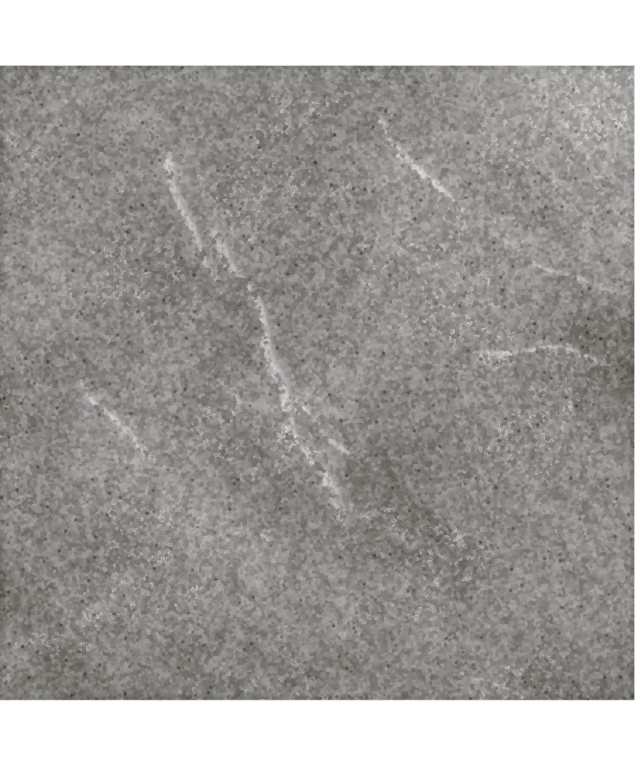
A WebGL 2 fragment shader for this texture:

```glsl
#version 300 es
precision highp float;
// A square slab of grey stone on a white ground, lit from the upper right.
// Layered sines give clouds, streaks and flecks; cellular noise gives grain
// and pores; a loop scatters tapering pale veins around one long vein.

uniform vec2 u_resolution;
out vec4 fragColor;

const float SLAB_SIZE = 0.826;
const float SLAB_BOTTOM = 0.0885;

vec2 hash2(vec2 p) {
    vec3 q = fract(p.xyx * vec3(0.1031, 0.1030, 0.0973));
    q += dot(q, q.yzx + 33.33);
    return fract((q.xx + q.yz) * q.zy);
}

mat2 rotation(float angle) {
    float c = cos(angle), s = sin(angle);
    return mat2(c, s, -s, c);
}

// Warped sine layers, roughly -0.9 to 0.9
float waves(vec2 p) {
    float sum = 0.0, amp = 0.5;
    for (int i = 0; i < 5; i++) {
        p += 0.6 * sin(p.yx * 1.3 + float(i) * 1.7);
        sum += amp * sin(p.x) * sin(p.y);
        p = rotation(0.9) * p * 1.8 + 3.1;
        amp *= 0.6;
    }
    return sum;
}

// Cellular noise: x = blended shade (-0.5 to 0.5), y = nearest distance, z = nearest id
vec3 cells(vec2 p) {
    vec2 base = floor(p), f = fract(p);
    float shade = 0.0, total = 0.0, nearest = 9.0, id = 0.0;
    for (int y = -1; y <= 1; y++) {
        for (int x = -1; x <= 1; x++) {
            vec2 g = vec2(x, y);
            float d = length(g + hash2(base + g) - f);
            float value = hash2(base + g + 71.0).x;
            float weight = exp(-12.0 * d * d);
            shade += weight * value;
            total += weight;
            if (d < nearest) { nearest = d; id = value; }
        }
    }
    return vec3(shade / total - 0.5, nearest, id);
}

// Pale wavering line from start, ragged at its sides and fading at its ends
float vein(vec2 p, vec2 start, float angle, float len, float width, float seed, float ragged) {
    vec2 q = rotation(-angle) * (p - start);
    float along = q.x / len;
    float across = q.y + 0.012 * sin(q.x * 17.0 + seed) + 0.005 * sin(q.x * 43.0 + seed * 2.0);
    float taper = smoothstep(0.0, 0.15, along) * (1.0 - smoothstep(0.7, 1.0, along));
    float swell = 0.4 + 0.6 * pow(sin(q.x * 13.0 + seed * 3.0), 2.0);
    float halfWidth = width * swell * (0.3 + 0.7 * taper);
    float d = abs(across + ragged * width * 0.9);
    float core = 1.0 - smoothstep(halfWidth * 0.35, halfWidth + 0.002, d);
    float haze = 0.22 * exp(-pow(across / (width * 2.2), 2.0));
    return taper * (core * clamp(0.75 + ragged * 1.3, 0.0, 1.0) + haze);
}

// One long steep vein and a jittered 3 by 3 scatter, flatter towards the right
float veins(vec2 p, float ragged) {
    float sum = vein(p, vec2(0.32, 0.80), -1.17, 0.66, 0.012, 1.3, ragged);
    for (int i = 0; i < 9; i++) {
        vec2 cell = vec2(i % 3, i / 3);
        vec2 jitter = hash2(cell + 5.0), form = hash2(cell + 23.0);
        vec2 start = (cell + 0.1 + 0.7 * jitter) / 3.0;
        float angle = mix(-1.05, -0.2, cell.x * 0.5) + (form.x - 0.5) * 0.5;
        float len = 0.14 + 0.16 * form.y;
        float width = mix(0.003, 0.009, jitter.x);
        sum = max(sum, vein(p, start, angle, len, width, form.x * 20.0, ragged)
                       * mix(0.55, 1.0, jitter.y));
    }
    return sum;
}

float stoneTone(vec2 p) {
    vec3 fine = cells(p * 185.0);
    vec3 medium = cells(p * 85.0 + 11.0);
    vec3 pore = cells(p * 62.0 + 37.0);

    // Body: clouds, grain and slanted dark streaks
    float tone = 0.547 + 0.065 * waves(p * 9.0 + 2.0);
    tone += 0.14 * fine.x + 0.09 * medium.x;
    vec2 slant = rotation(0.8) * p;
    tone -= 0.05 * smoothstep(0.2, 0.7, waves(slant * vec2(3.0, 12.0) + 4.0));

    // Fine broken flecks and small dark pores
    float fleck = 1.0 - smoothstep(0.02, 0.11, abs(waves(p * 70.0)));
    fleck *= smoothstep(-0.05, 0.4, waves(p * 14.0 + 5.0));
    tone += 0.11 * fleck * smoothstep(-0.1, 0.2, fine.x);
    tone -= 0.15 * step(0.88, pore.z) * (1.0 - smoothstep(0.08, 0.24, pore.y));

    tone += 0.15 * veins(p, medium.x + 0.5 * fine.x);

    // Light from the upper right, shade at the foot and rim
    tone += 0.09 * (1.0 - smoothstep(0.0, 0.55, length(p - 1.0)));
    tone -= 0.035 * (1.0 - smoothstep(0.0, 0.14, p.y));
    float rim = min(min(p.x, 1.0 - p.x), min(p.y, 1.0 - p.y));
    return tone - 0.06 * (1.0 - smoothstep(0.0, 0.012, rim));
}

void main() {
    vec2 p = (gl_FragCoord.xy / u_resolution.y - vec2(0.0, SLAB_BOTTOM)) / SLAB_SIZE;
    float pixel = 1.0 / (u_resolution.y * SLAB_SIZE);
    float tone = stoneTone(p);
    vec3 stone = vec3(tone, tone - 0.01, tone - mix(0.03, 0.01, smoothstep(0.45, 0.7, tone)));
    float inside = min(1.0 - p.x, min(p.y, 1.0 - p.y));
    fragColor = vec4(mix(vec3(1.0), stone, smoothstep(-pixel, pixel, inside)), 1.0);
}
```
